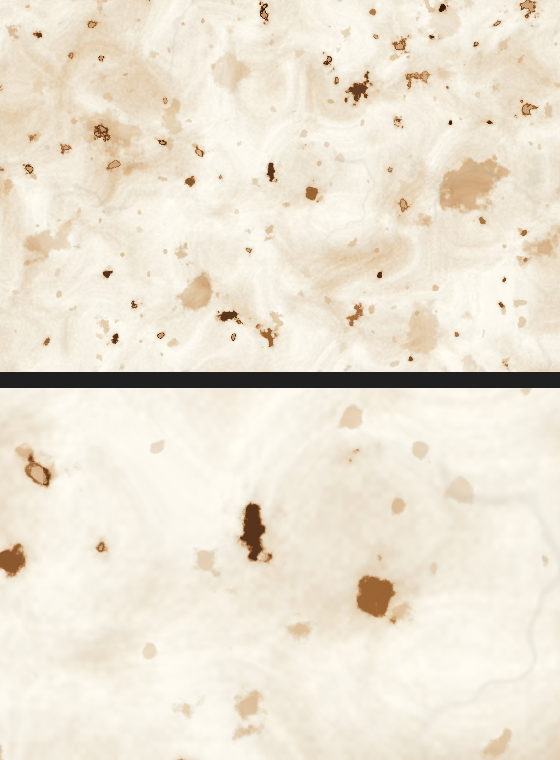
Top, the full canvas; bottom, a detail of the centre.
Reproduce this texture procedurally as a WebGL 1 fragment shader.

```glsl
precision highp float;
// Toasted flatbread: pale mottled dough with tan patches, flecks and charred blisters.

uniform vec2 u_resolution;

// Colour ramp from raw dough (toast 0) to char (toast 6)
const vec3 MILK  = vec3(0.985, 0.970, 0.930);
const vec3 CREAM = vec3(0.955, 0.932, 0.875);
const vec3 OAT   = vec3(0.920, 0.870, 0.790);
const vec3 TAN   = vec3(0.890, 0.800, 0.670);
const vec3 CRUST = vec3(0.820, 0.660, 0.490);
const vec3 BROWN = vec3(0.620, 0.400, 0.210);
const vec3 CHAR  = vec3(0.170, 0.080, 0.050);

// Scatter layers: cell width, share of filled cells, smallest and largest radius
const float PATCH_CELL = 0.45;
const vec2  PATCH_SIZE = vec2(0.040, 0.075);
const float FLECK_CELL = 0.06;
const float FLECK_SHARE = 0.40;
const vec2  FLECK_SIZE = vec2(0.004, 0.015);
const float BLISTER_CELL = 0.115;
const float BLISTER_SHARE = 0.52;
const vec2  BLISTER_SIZE = vec2(0.0055, 0.021);

const float BASE_TOAST = 1.3;
const float CLOUD_CONTRAST = 2.6;
const float MOTTLE_CONTRAST = 4.0;
const float GRAIN_CONTRAST = 0.6;
const float RELIEF = 0.16;
const float FBM_MEAN = 0.48;

vec2 hash2(vec2 p) {
  vec3 h = fract(vec3(p.xyx) * vec3(0.1031, 0.1030, 0.0973));
  h += dot(h, h.yzx + 33.33);
  return fract((h.xx + h.yz) * h.zy);
}

float noise(vec2 p) {
  vec2 i = floor(p), f = fract(p);
  f = f * f * (3.0 - 2.0 * f);
  float low = mix(hash2(i).x, hash2(i + vec2(1.0, 0.0)).x, f.x);
  float high = mix(hash2(i + vec2(0.0, 1.0)).x, hash2(i + vec2(1.0, 1.0)).x, f.x);
  return mix(low, high, f.y);
}

float fbm(vec2 p) {
  float sum = 0.0, amp = 0.5;
  for (int i = 0; i < 5; i++) {
    sum += amp * noise(p);
    p = mat2(1.6, 1.2, -1.2, 1.6) * p + 17.3;
    amp *= 0.5;
  }
  return sum;
}

// Distance to the turned, stretched blob of a cell, in units of its radius
float blob(vec2 p, vec2 id, float cell, vec2 size, float seed) {
  vec2 place = hash2(id + seed);
  vec2 form = hash2(id + seed + 51.7);
  vec2 q = p - (id + 0.1 + 0.8 * place) * cell;
  float c = cos(6.2832 * form.x), s = sin(6.2832 * form.x);
  q = mat2(c, -s, s, c) * q;
  q.x /= 1.0 + 0.9 * fract(form.x * 7.0);
  return length(q) / mix(size.x, size.y, form.y * form.y * form.y);
}

vec3 toastColor(float t) {
  vec3 c = mix(MILK, CREAM, clamp(t, 0.0, 1.0));
  c = mix(c, OAT, clamp(t - 1.0, 0.0, 1.0));
  c = mix(c, TAN, clamp(t - 2.0, 0.0, 1.0));
  c = mix(c, CRUST, clamp(t - 3.0, 0.0, 1.0));
  c = mix(c, BROWN, clamp(t - 4.0, 0.0, 1.0));
  return mix(c, CHAR, clamp(t - 5.0, 0.0, 1.0));
}

void main() {
  vec2 p = gl_FragCoord.xy / u_resolution.y;

  // Dough: broad clouds, flaky mottling and fine grain
  vec2 warp = vec2(noise(p * 9.0 + 3.1), noise(p * 9.0 + 41.7));
  vec2 flake = p * 12.0 + 1.6 * warp;
  float cloud = fbm(p * 3.0 + 5.0) - FBM_MEAN;
  float mottle = fbm(flake) - FBM_MEAN;
  float slope = fbm(flake + vec2(-0.07, 0.09)) - FBM_MEAN - mottle;
  float rough = fbm(p * 70.0 + 9.0) - FBM_MEAN;
  float edge = fbm(p * 15.0 + 23.0) - FBM_MEAN;
  float toast = BASE_TOAST + CLOUD_CONTRAST * cloud + MOTTLE_CONTRAST * mottle
              + GRAIN_CONTRAST * (noise(p * 170.0) - 0.5);

  for (int j = -1; j <= 1; j++) {
    for (int i = -1; i <= 1; i++) {
      vec2 step2 = vec2(float(i), float(j));

      // Broad tan patches with broken edges
      vec2 id = floor(p / PATCH_CELL) + step2;
      float d = blob(p, id, PATCH_CELL, PATCH_SIZE, 11.0) + 5.0 * edge + rough;
      float depth = hash2(id + 71.0).x;
      float cover = smoothstep(1.3, 0.5, d) * (0.5 + 0.4 * depth);
      toast = mix(toast, 3.5 + 0.6 * depth + 2.0 * mottle, cover);

      // Small soft flecks
      id = floor(p / FLECK_CELL) + step2;
      vec2 pick = hash2(id + 133.0);
      d = blob(p, id, FLECK_CELL, FLECK_SIZE, 29.0) + 3.0 * rough;
      cover = step(pick.x, FLECK_SHARE) * smoothstep(1.3, 0.5, d);
      toast = mix(toast, 2.6 + 1.4 * pick.y, 0.8 * cover);

      // Charred blisters: scorched halo, dark core, some with a pale torn centre
      id = floor(p / BLISTER_CELL) + step2;
      pick = hash2(id + 207.0);
      float present = step(pick.x, BLISTER_SHARE);
      d = max(blob(p, id, BLISTER_CELL, BLISTER_SIZE, 83.0) + 3.0 * rough, 0.0);
      toast = mix(toast, 4.1, 0.75 * present * exp(-0.55 * d * d));
      toast = mix(toast, 4.7 + 1.3 * pick.y, present * smoothstep(1.15, 0.55, d));
      float torn = present * step(0.55, fract(pick.y * 9.0));
      toast = mix(toast, 3.8, 0.8 * torn * smoothstep(0.55, 0.3, d));
    }
  }

  // Relief shading and a few faint creases
  float crease = smoothstep(0.02, 0.0, abs(cloud)) * smoothstep(0.5, 0.7, noise(p * 4.0 + 8.0));
  vec3 color = toastColor(toast) * (1.0 + RELIEF * slope - 0.04 * crease);
  gl_FragColor = vec4(clamp(color, 0.0, 1.0), 1.0);
}
```
